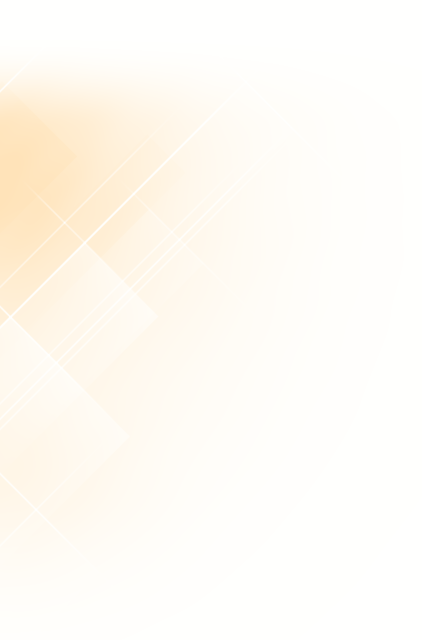
Give the GLSL for this background, as a WebGL 1 fragment shader.

```glsl
precision highp float;
// A pale background: a warm amber glow at the upper left fades into white,
// crossed by translucent diagonal panels and thin white rays.
// Gaussian glows set the tint; panels and rays scale it in 45 degree axes.

uniform vec2 u_resolution;

#define WHITE vec3(1.0, 1.0, 0.995)
#define AMBER vec3(1.0, 0.89, 0.725)
#define GLOW_GAIN 1.0
#define RAY_WIDTH 0.0013
#define PANEL_FADE 0.20
#define GRAIN_AMOUNT 0.10

float glow(vec2 p, vec2 center, vec2 radius) {
  vec2 q = (p - center) / radius;
  return exp(-dot(q, q));
}

vec2 hashGradient(vec2 cell) {
  float h = fract(sin(dot(cell, vec2(127.1, 311.7))) * 4375.85);
  return vec2(cos(6.2832 * h), sin(6.2832 * h));
}

float gradientNoise(vec2 p) {
  vec2 i = floor(p), f = fract(p);
  vec2 w = f * f * f * (f * (f * 6.0 - 15.0) + 10.0);
  float a = dot(hashGradient(i), f);
  float b = dot(hashGradient(i + vec2(1.0, 0.0)), f - vec2(1.0, 0.0));
  float c = dot(hashGradient(i + vec2(0.0, 1.0)), f - vec2(0.0, 1.0));
  float d = dot(hashGradient(i + 1.0), f - 1.0);
  return mix(mix(a, b, w.x), mix(c, d, w.x), w.y);
}

// Smooth step across one pixel.
float edge(float dist) {
  float aa = 1.0 / u_resolution.y;
  return smoothstep(-aa, aa, dist);
}

// Band with a crisp end at axes.x = end, fading away behind it.
float panel(vec2 axes, float end, float low, float high) {
  float behind = end - axes.x;
  float band = edge(axes.y - low) * edge(high - axes.y);
  return band * edge(behind) * exp(-max(behind, 0.0) / PANEL_FADE);
}

// Thin line at a diagonal offset, tapering at both ends of its x range.
float ray(float offset, float x, float from, float to, float width) {
  float aa = 0.8 / u_resolution.y;
  float dist = abs(offset) * 0.7071;
  float line = 1.0 - smoothstep(max(width - aa, 0.0), width + aa, dist);
  return line * smoothstep(from - 0.05, from + 0.01, x)
              * (1.0 - smoothstep(to - 0.12, to, x));
}

void main() {
  vec2 p = gl_FragCoord.xy / u_resolution.y;
  vec2 axes = vec2(p.x + p.y, p.y - p.x);

  // Warm glow with a soft upper boundary.
  float tint = 0.50 * glow(p, vec2(-0.02, 0.72), vec2(0.22, 0.19));
  tint += 0.46 * glow(p, vec2(0.0, 0.68), vec2(0.35, 0.38));
  tint += 0.24 * glow(p, vec2(0.0, 0.25), vec2(0.19, 0.14));
  tint *= 1.0 - smoothstep(0.80, 0.945, p.y);

  // Soft streaks along the rising diagonal.
  tint *= 1.0 + GRAIN_AMOUNT * gradientNoise(axes * vec2(5.0, 14.0));

  // Translucent panels: the first group lightens, the last one deepens.
  float light = 0.50 * panel(axes, 0.753, 0.258, 0.488);
  light += 0.48 * panel(axes, 0.521, 0.115, 0.488);
  light += 0.22 * panel(axes, 0.906, 0.27, 0.44);
  light += 0.20 * panel(axes, 1.256, 0.336, 0.488);
  light += 0.15 * panel(axes, 0.260, -0.05, 0.15);
  float deep = 0.14 * panel(axes, 0.876, 0.635, 0.87);
  deep += 0.12 * panel(axes, 1.02, 0.44, 0.56);
  tint *= (1.0 - min(light, 0.7)) * (1.0 + deep);

  // Rising rays.
  float w = RAY_WIDTH;
  float rays = 0.95 * ray(axes.y - 0.488, p.x, 0.0, 0.43, w * 1.2);
  rays += 0.90 * ray(axes.y - 0.857, p.x, 0.0, 0.13, w);
  rays += 0.50 * ray(axes.y - 0.551, p.x, 0.0, 0.30, w);
  rays += 0.60 * ray(axes.y - 0.369, p.x, 0.0, 0.40, w);
  rays += 0.85 * ray(axes.y - 0.345, p.x, 0.0, 0.47, w);
  rays += 0.65 * ray(axes.y - 0.329, p.x, 0.0, 0.47, w);
  rays += 0.60 * ray(axes.y - 0.147, p.x, 0.0, 0.18, w);

  // Falling rays.
  rays += 0.85 * ray(axes.x - 0.521, p.x, 0.0, 0.20, w);
  rays += 0.85 * ray(axes.x - 0.260, p.x, 0.0, 0.19, w);
  rays += 0.45 * ray(axes.x - 0.753, p.x, 0.08, 0.25, w);
  rays += 0.45 * ray(axes.x - 0.906, p.x, 0.23, 0.42, w);
  rays += 0.80 * ray(axes.x - 1.256, p.x, 0.38, 0.56, w);
  tint *= 1.0 - min(rays, 1.0);

  gl_FragColor = vec4(mix(WHITE, AMBER, clamp(tint * GLOW_GAIN, 0.0, 1.0)), 1.0);
}
```
